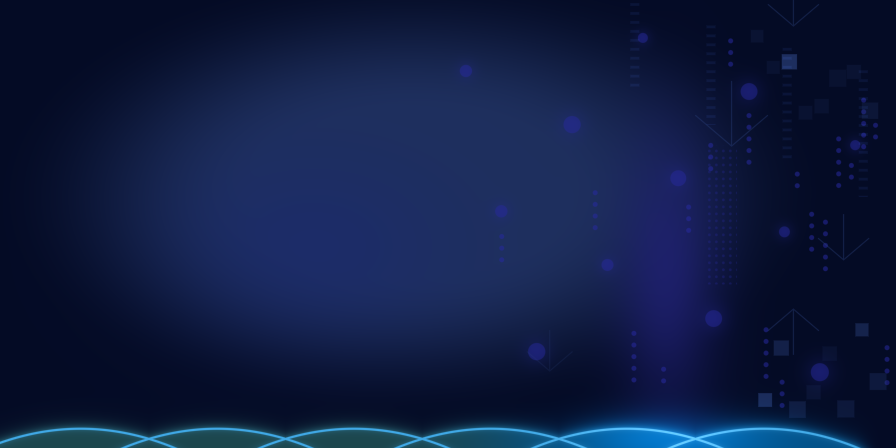
A WebGL 1 fragment shader for this background:

```glsl
precision highp float;
uniform vec2 u_resolution;

#define NIGHT vec3(0.016, 0.043, 0.145)
#define HAZE vec3(0.118, 0.185, 0.365)
#define BLUE vec3(0.105, 0.165, 0.43)
#define VIOLET vec3(0.13, 0.13, 0.47)
#define DOT_COLOR vec3(0.15, 0.16, 0.62)
#define TILE_COLOR vec3(0.17, 0.26, 0.50)
#define TEAL vec3(0.12, 0.30, 0.32)
#define AZURE vec3(0.01, 0.34, 0.56)
#define CREST vec3(0.25, 0.66, 0.90)
#define ARC_STEP 0.305
#define ARC_HEIGHT 0.043
#define DOT_PITCH 0.026

float hash(float n) {
  return fract(sin(n * 12.9898) * 43758.5);
}

// Soft elliptical falloff
float bloom(vec2 p, vec2 center, vec2 radius) {
  vec2 q = (p - center) / radius;
  return exp(-dot(q, q));
}

// Coverage of a shape from its signed distance
float fill(float d) {
  float edge = 0.75 / u_resolution.y;
  return 1.0 - smoothstep(-edge, edge, d);
}

float box(vec2 p, vec2 halfSize) {
  vec2 q = abs(p) - halfSize;
  return max(q.x, q.y);
}

float segment(vec2 p, vec2 a, vec2 b) {
  vec2 ab = b - a;
  return length(p - a - ab * clamp(dot(p - a, ab) / dot(ab, ab), 0.0, 1.0));
}

// Thin arrow; a negative size points it upwards
float arrow(vec2 p, vec2 tip, float size) {
  vec2 q = p - tip;
  q = vec2(abs(q.x), q.y * sign(size));
  float s = abs(size);
  float d = min(segment(q, vec2(0.0), vec2(0.0, 1.8 * s)),
                segment(q, vec2(0.0), vec2(s, 0.85 * s)));
  return fill(d - 0.0012);
}

// Vertical run of evenly spaced dots
float dotColumn(vec2 p, float x, float top, float count) {
  float row = (top - p.y) / DOT_PITCH;
  float inside = step(0.0, row) * step(row, count);
  vec2 q = vec2(p.x - x, (fract(row) - 0.5) * DOT_PITCH);
  return inside * fill(length(q) - 0.0055);
}

vec3 backdrop(vec2 p) {
  float d = length((p - vec2(0.92, 0.57)) / vec2(0.89, 0.48));
  vec3 color = mix(NIGHT, HAZE, 1.0 - smoothstep(0.38, 1.05, d));
  color = mix(color, BLUE, 0.65 * bloom(p, vec2(0.70, 0.45), vec2(0.32, 0.21)));
  return mix(color, VIOLET, 0.75 * bloom(p, vec2(1.49, 0.38), vec2(0.11, 0.30)));
}

vec3 decorate(vec3 color, vec2 p) {
  // Dot columns, denser to the right
  for (int i = 0; i < 18; i++) {
    float n = float(i);
    float x = 1.12 + 0.86 * sqrt(n / 17.0);
    float count = 2.0 + floor(4.0 * hash(n + 3.0));
    float dots = dotColumn(p, x, 0.16 + 0.82 * hash(n + 31.0), count);
    color = mix(color, DOT_COLOR, 0.55 * dots);
  }
  // Glowing orbs
  for (int i = 0; i < 12; i++) {
    float n = float(i);
    vec2 center = vec2(1.04 + 0.079 * n, 0.12 + 0.82 * fract(0.88 + n * 0.618));
    float r = mix(0.010, 0.021, hash(n + 8.0));
    float d = length(p - center);
    color = mix(color, DOT_COLOR, 0.4 * fill(d - r) + 0.2 * exp(-d * d / (3.0 * r * r)));
  }
  // Tiles gathered in the two right corners
  for (int i = 0; i < 16; i++) {
    float n = float(i);
    float low = mod(n, 2.0);
    vec2 center = vec2(1.69 + 0.018 * n, mix(0.73, 0.07, low) + 0.20 * hash(n + 52.0));
    float tile = fill(box(p - center, vec2(mix(0.014, 0.020, hash(n)))));
    color = mix(color, TILE_COLOR, tile * mix(0.12, 0.65, pow(hash(n + 17.0), 2.0)));
  }
  // Faint streams of ticks
  for (int i = 0; i < 4; i++) {
    float n = float(i);
    float drop = 1.0 - 0.05 * n - p.y;
    vec2 q = vec2(p.x - 1.417 - 0.17 * n, (fract(drop / 0.02) - 0.5) * 0.02);
    float tick = fill(box(q, vec2(0.010, 0.003)));
    color += HAZE * 0.2 * tick * step(0.0, drop) * step(drop, 0.2 + 0.03 * n);
  }
  // Fine dot grid
  vec2 cell = (fract(p / 0.0156) - 0.5) * 0.0156;
  float grid = fill(length(cell) - 0.003) * fill(box(p - vec2(1.61, 0.52), vec2(0.035, 0.155)));
  color = mix(color, DOT_COLOR, 0.3 * grid);
  // Arrows
  float arrows = arrow(p, vec2(1.633, 0.674), 0.080) + arrow(p, vec2(1.883, 0.42), 0.056)
               + arrow(p, vec2(1.771, 0.31), -0.056) + arrow(p, vec2(1.771, 0.942), 0.056)
               + 0.5 * arrow(p, vec2(1.227, 0.172), 0.050);
  return mix(color, TILE_COLOR, 0.4 * min(arrows, 1.0));
}

// Overlapping luminous arcs along the bottom
vec3 waves(vec3 color, vec2 p) {
  vec3 tint = mix(TEAL, AZURE, smoothstep(0.85, 1.4, p.x));
  float hot = bloom(p, vec2(1.50, 0.02), vec2(0.20, 0.06));
  float body = 0.0;
  float line = 0.0;
  for (int i = 0; i < 6; i++) {
    float u = (p.x - 0.18 - ARC_STEP * float(i)) / 0.21;
    float d = p.y - ARC_HEIGHT * (1.0 - u * u);
    d /= sqrt(1.0 + pow(2.0 * ARC_HEIGHT * u / 0.21, 2.0));
    float span = 1.0 - smoothstep(0.95, 1.25, abs(u));
    body = max(body, span * exp(-max(d, 0.0) / 0.014));
    line = max(line, span * (fill(abs(d) - 0.0025) + 0.4 * exp(-abs(d) / 0.006)));
  }
  color = mix(color, tint, 0.9 * body);
  color += vec3(0.0, 0.16, 0.28) * hot;
  return mix(color, CREST + 0.15 * hot, min(0.75 * line, 1.0));
}

void main() {
  vec2 p = gl_FragCoord.xy / u_resolution.y;
  vec3 color = decorate(backdrop(p), p);
  gl_FragColor = vec4(waves(color, p), 1.0);
}
```
